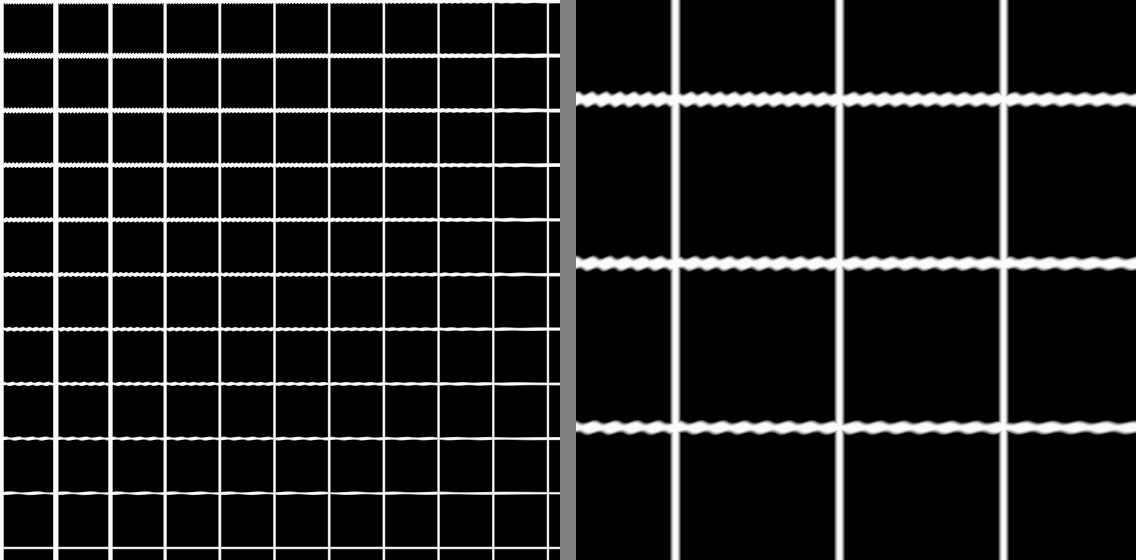
Left, the full canvas; right, a detail of the centre.
This pattern is drawn by a three.js fragment shader. Its source:

```glsl
varying vec2 vUv;

const float PITCH = 0.09766;

float lineIndex(float p) {
  return floor((p - 0.0019) / PITCH + 0.5);
}

// Signed distance from the nearest line centre
float lineOffset(float p, float index) {
  return p - index * PITCH - 0.0019;
}

float stroke(float offset, float halfWidth) {
  return 1.0 - smoothstep(-0.0014, 0.0014, abs(offset) - halfWidth);
}

// Straight uprights, heaviest toward the left border
float uprights(float x) {
  float i = lineIndex(x);
  float extra = max(i - 1.0, 0.0);
  float halfWidth = 0.0023 + 0.0022 * exp2(-0.6 * extra * extra) - 0.00006 * i;
  return stroke(lineOffset(x, i), halfWidth);
}

// Twisted crossbars: the twist tightens upward and relaxes to the right
float crossbars(float x, float depth) {
  float i = lineIndex(depth);
  float row = max(10.0 - i, 0.0);
  float offset = lineOffset(depth, i);
  float turns = row * (x - 0.25 * x * x * x * x) / 0.048;
  float wave = sin(6.28318 * turns + offset * 260.0);
  float twist = 0.0009 * smoothstep(0.0, 1.0, row) * (1.0 - 0.6 * x * x);
  float halfWidth = 0.0017 + 0.00027 * row * (1.15 - 0.5 * x);
  return stroke(offset, halfWidth + twist * wave);
}

void main() {
  float ink = max(uprights(vUv.x), crossbars(vUv.x, 1.0 - vUv.y));

  // Lift the soft edges
  gl_FragColor = vec4(vec3(0.985 * pow(ink, 0.6)), 1.0);
}
```
